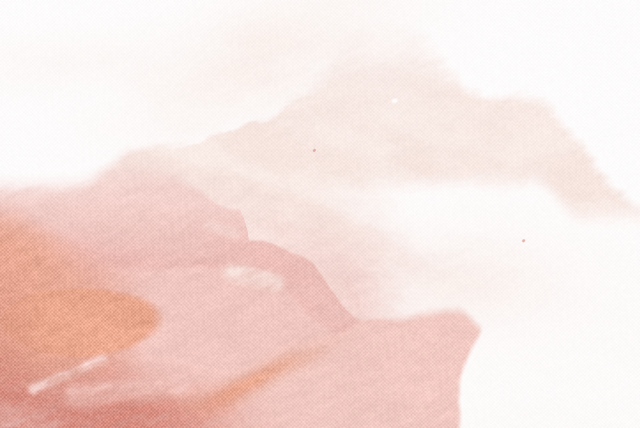
This background is drawn by a Shadertoy shader. Its source:

```glsl
const vec3 WHITE = vec3(0.992, 0.986, 0.986);
const vec3 CREAM = vec3(0.980, 0.945, 0.930);
const vec3 PEACH = vec3(0.967, 0.900, 0.877);
const vec3 BLUSH = vec3(0.953, 0.820, 0.800);
const vec3 ROSE = vec3(0.915, 0.715, 0.690);
const vec3 SALMON = vec3(0.945, 0.790, 0.762);
const vec3 ORANGE = vec3(0.910, 0.650, 0.550);
const vec3 RUST = vec3(0.820, 0.520, 0.470);

float hash(vec2 p) {
    return fract(sin(dot(p, vec2(127.1, 311.7))) * 43758.5453);
}

float noise(vec2 p) {
    vec2 i = floor(p), f = fract(p);
    f = f * f * (3.0 - 2.0 * f);
    return mix(mix(hash(i), hash(i + vec2(1, 0)), f.x),
               mix(hash(i + vec2(0, 1)), hash(i + vec2(1, 1)), f.x), f.y);
}

float fbm(vec2 p) {
    float sum = 0.0, amp = 0.5;
    for (int i = 0; i < 5; i++) {
        sum += amp * noise(p);
        p = mat2(1.6, 1.2, -1.2, 1.6) * p + 7.3;
        amp *= 0.5;
    }
    return sum;
}

// Coverage below a height, with a soft border
float below(float y, float height, float soft) {
    return smoothstep(-soft, soft, height - y);
}

// Gaussian pool of paint, turned by an angle
float pool(vec2 p, vec2 centre, vec2 radius, float angle) {
    float c = cos(angle), s = sin(angle);
    vec2 d = mat2(c, -s, s, c) * (p - centre) / radius;
    return exp(-dot(d, d));
}

// Soft brush stroke between two points
float stroke(vec2 p, vec2 a, vec2 b, float width) {
    vec2 ab = b - a;
    float t = clamp(dot(p - a, ab) / dot(ab, ab), 0.0, 1.0);
    return 1.0 - smoothstep(0.2 * width, width, length(p - a - ab * t));
}

float mountainHeight(float x) {
    return 0.55 + 0.115 * smoothstep(0.16, 0.36, x) + 0.05 * smoothstep(0.40, 0.64, x)
        + 0.06 * smoothstep(0.62, 0.70, x) + 0.13 * smoothstep(0.69, 0.84, x)
        - 0.13 * smoothstep(0.95, 1.15, x) - 0.27 * smoothstep(1.22, 1.52, x);
}

float roseHeight(float x) {
    return 0.555 + 0.03 * smoothstep(0.15, 0.36, x) - 0.07 * smoothstep(0.38, 0.56, x)
        - 0.075 * smoothstep(0.56, 0.585, x) - 0.04 * smoothstep(0.60, 0.72, x)
        - 0.145 * smoothstep(0.70, 0.84, x) + 0.02 * smoothstep(0.90, 1.05, x)
        - 0.06 * smoothstep(1.06, 1.15, x);
}

float foldHeight(float x) {
    return 0.05 + 0.12 * smoothstep(0.46, 0.74, x) + 0.12 * smoothstep(0.70, 0.92, x);
}

vec3 paintSky(vec2 p, float grain) {
    float haze = pool(p, vec2(0.62, 0.86), vec2(0.30, 0.13), 0.4);
    haze += 0.4 * pool(p, vec2(0.12, 0.85), vec2(0.25, 0.06), 0.1);
    return mix(WHITE, CREAM, clamp(haze * (0.3 + 1.2 * grain), 0.0, 1.0));
}

vec3 paintMountain(vec3 col, vec2 p, float grain) {
    float peak = pool(p, vec2(0.86, 0.90), vec2(0.19, 0.15), 0.0);
    float soft = 0.006 + 0.08 * peak + 0.02 * (1.0 - smoothstep(0.2, 0.5, p.x))
        + 0.02 * smoothstep(1.1, 1.3, p.x);
    float cover = below(p.y, mountainHeight(p.x) - 0.02 * peak, soft);
    vec3 tint = mix(PEACH, BLUSH, 0.75 * below(p.y + 0.3 * p.x, 0.68, 0.12));
    tint = mix(tint, CREAM, 0.45 * smoothstep(0.4, 0.7, grain));
    return mix(col, tint, cover * (1.0 - 0.35 * peak));
}

vec3 paintCloud(vec3 col, vec2 p, float grain) {
    float top = 0.575 - 0.08 * smoothstep(1.24, 1.36, p.x);
    float cover = below(p.y, top, 0.03) * smoothstep(0.74, 1.06, p.x + 0.3 * (grain - 0.5));
    vec3 tint = mix(WHITE, CREAM, pool(p, vec2(1.06, 0.34), vec2(0.22, 0.10), 0.0));
    return mix(col, tint, 0.95 * cover);
}

vec3 paintRose(vec3 col, vec2 p, float grain, float bristle) {
    float soft = 0.005 + 0.045 * (1.0 - smoothstep(0.30, 0.52, p.x)) + 0.012 * smoothstep(0.85, 1.0, p.x);
    float rightEdge = 1.075 + 0.05 * smoothstep(0.08, 0.26, p.y);
    float cover = below(p.y, roseHeight(p.x), soft) * below(p.x, rightEdge, 0.008);
    vec3 tint = mix(BLUSH, ROSE, below(p.y, 0.48 - 0.05 * p.x, 0.09) * (0.4 + 0.8 * grain));
    // Pale inner lobe, then the lower right fold
    float lobe = below(p.y, 0.375 - 0.15 * smoothstep(0.58, 0.80, p.x), 0.010);
    tint = mix(tint, SALMON, lobe * smoothstep(0.22, 0.36, p.x) * 0.85);
    tint = mix(tint, PEACH, 1.2 * bristle * stroke(p, vec2(0.54, 0.365), vec2(0.64, 0.34), 0.035));
    tint = mix(tint, PEACH, 0.7 * bristle * stroke(p, vec2(0.49, 0.475), vec2(0.545, 0.46), 0.02));
    float fold = foldHeight(p.x);
    float seam = exp(-pow((p.y - fold) / 0.028, 2.0)) * pool(p, vec2(0.56, 0.1), vec2(0.16, 0.2), 0.0);
    tint = mix(tint, SALMON, below(p.y, fold, 0.005) * smoothstep(0.50, 0.62, p.x));
    return mix(col, mix(tint, ORANGE, seam), cover);
}

vec3 paintEmbers(vec3 col, vec2 p, float grain, float bristle) {
    float top = 0.48 - 0.13 * smoothstep(0.0, 0.30, p.x);
    float wash = below(p.y, top, 0.06) * below(p.x, 0.30, 0.07) * smoothstep(0.02, 0.18, p.y);
    col = mix(col, mix(ORANGE, ROSE, 0.6), wash * (0.6 + 0.6 * grain));
    float core = 1.0 - smoothstep(0.86, 1.06, length((p - vec2(0.18, 0.25)) / vec2(0.20, 0.085)));
    col = mix(col, ORANGE, max(core, 0.7 * wash * below(p.x, 0.2, 0.15)));
    float low = below(p.y, 0.15 - 0.15 * p.x, 0.08) * (1.0 - smoothstep(0.25, 0.75, p.x));
    low += 0.4 * pool(p, vec2(0.0, 0.2), vec2(0.07, 0.16), 0.0);
    col = mix(col, RUST, clamp(low * (1.3 * grain + bristle - 0.35), 0.0, 1.0));
    col = mix(col, SALMON, bristle * stroke(p, vec2(0.18, 0.075), vec2(0.42, 0.10), 0.04));
    return mix(col, BLUSH, 1.5 * bristle * stroke(p, vec2(0.08, 0.09), vec2(0.24, 0.16), 0.022));
}

void mainImage(out vec4 fragColor, in vec2 fragCoord) {
    vec2 p = fragCoord / iResolution.y;
    float grain = fbm(p * vec2(5.0, 13.0) + vec2(0.0, 4.0 * p.x));
    float bristle = fbm(p * vec2(24.0, 60.0) - vec2(0.0, 20.0 * p.x));
    vec2 q = p + 0.020 * (vec2(fbm(p * 11.0), fbm(p * 11.0 + 31.0)) - 0.48);
    vec2 dry = q + vec2(0.0, 0.03 * (bristle - 0.48));
    vec3 col = paintSky(q, grain);
    col = paintMountain(col, dry, grain);
    col = paintCloud(col, dry, grain);
    col = paintRose(col, q, grain, bristle);
    col = mix(col, BLUSH, 0.6 * stroke(q, vec2(0.81, 0.34), vec2(0.83, 0.29), 0.015));
    col = paintEmbers(col, q, grain, bristle);
    // Brush variation, canvas weave and paint specks
    float depth = 1.0 - col.b;
    col += ((grain - 0.48) * 0.12 + (bristle - 0.48) * 0.20) * depth;
    float weave = sin(p.x * 760.0) * sin(p.y * 760.0);
    col += weave * (0.006 + 0.085 * depth) + (noise(p * 260.0) - 0.5) * (0.010 + 0.14 * depth);
    col = mix(col, RUST, 0.6 * stroke(p, vec2(0.734, 0.648), vec2(0.735, 0.649), 0.005));
    col = mix(col, RUST, 0.6 * stroke(p, vec2(1.223, 0.437), vec2(1.224, 0.438), 0.005));
    col = mix(col, WHITE, stroke(p, vec2(0.920, 0.764), vec2(0.924, 0.765), 0.008));
    fragColor = vec4(clamp(col, 0.0, 1.0), 1.0);
}
```
